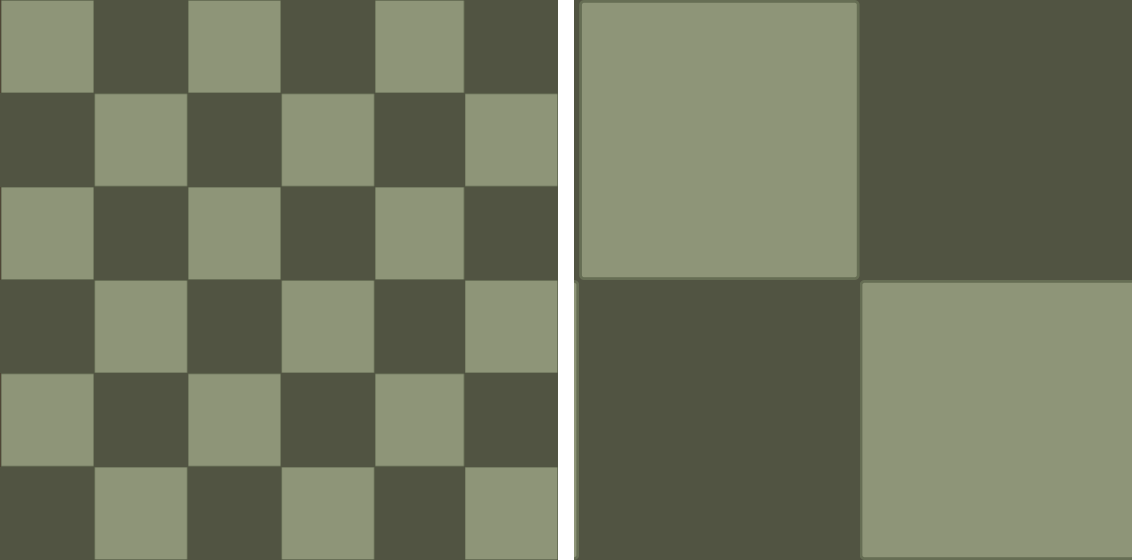
Left: the whole. Right: its middle third, enlarged.
Reproduce this pattern procedurally as a Shadertoy shader.

```glsl
const float ROWS = 6.0;
const float COLUMNS = 5.969;        // visible width in tile units
const float LEFT_MARGIN = 0.008;
const float NARROW_COLUMN = 4.0;
const float NARROW_WIDTH = 0.961;
const float CORNER_RADIUS = 0.018;
const float RIM_WIDTH = 0.010;

const vec3 DARK = vec3(0.318, 0.329, 0.259);
const vec3 LIGHT = vec3(0.557, 0.584, 0.471);
const vec3 RIM = vec3(0.40, 0.43, 0.33);
const vec3 MARGIN = vec3(0.30, 0.25, 0.19);

float roundedBox(vec2 p, vec2 halfSize, float radius) {
    vec2 q = abs(p) - halfSize + radius;
    return length(max(q, 0.0)) + min(max(q.x, q.y), 0.0) - radius;
}

float coverage(float dist, float pixel) {
    return clamp(0.5 - dist / pixel, 0.0, 1.0);
}

// Left edge and width of the column holding x
vec2 columnSpan(float x) {
    float narrowEnd = NARROW_COLUMN + NARROW_WIDTH;
    if (x >= narrowEnd) return vec2(narrowEnd, 1.0);
    float left = floor(x);
    return vec2(left, left == NARROW_COLUMN ? NARROW_WIDTH : 1.0);
}

vec3 lightTile(vec2 p, vec2 halfSize, float pixel) {
    float d = roundedBox(p, halfSize, CORNER_RADIUS);
    vec3 color = mix(DARK, RIM, coverage(d, pixel));
    return mix(color, LIGHT, coverage(d + RIM_WIDTH, pixel));
}

void mainImage(out vec4 fragColor, in vec2 fragCoord) {
    vec2 p = fragCoord / iResolution.xy * vec2(COLUMNS, ROWS);
    p.x -= LEFT_MARGIN;
    float pixel = ROWS / iResolution.y;

    // Locate the tile and its checker parity
    vec2 span = columnSpan(max(p.x, 0.0));
    vec2 cell = vec2(ceil(span.x), floor(p.y));
    float isLight = mod(cell.x + cell.y, 2.0);
    vec2 halfSize = 0.5 * vec2(span.y, 1.0);
    vec2 local = p - vec2(span.x, cell.y) - halfSize;

    vec3 color = mix(DARK, lightTile(local, halfSize, pixel), isLight);

    // Thin brown strip beside the light tiles on the left
    color = mix(color, MARGIN, isLight * coverage(p.x, pixel));
    fragColor = vec4(color, 1.0);
}
```
